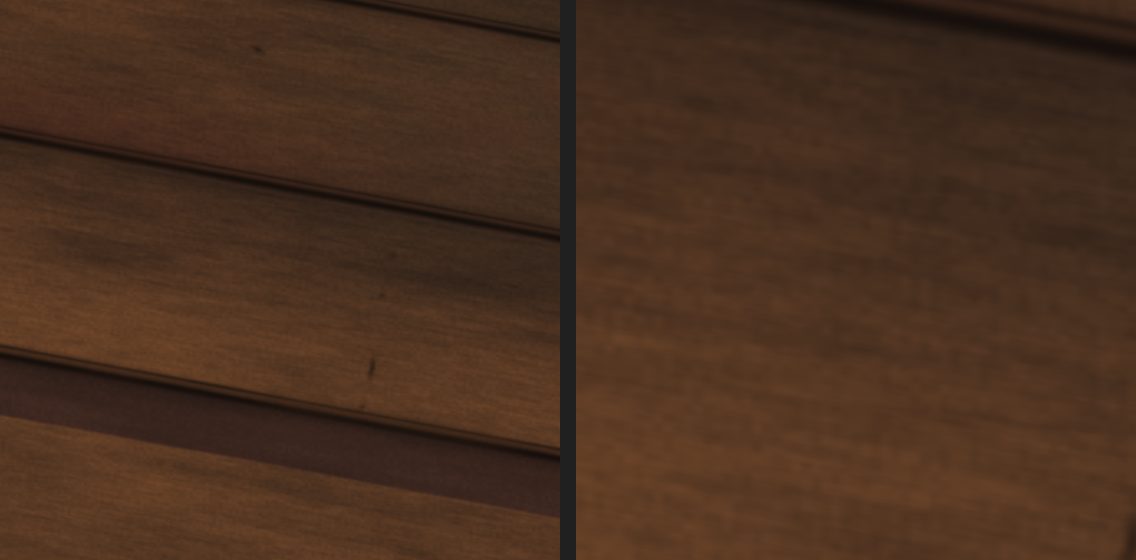
Left: the whole. Right: its middle third, enlarged.
Write a three.js fragment shader that draws this texture.

```glsl
// Dark walnut planks running slightly downhill, with soft grooves and a shadow band
varying vec2 vUv;

float hash(vec2 p) {
  p = fract(p * vec2(0.1031, 0.1137));
  p += dot(p, p.yx + 33.33);
  return fract((p.x + p.y) * p.x * 17.0);
}

float noise(vec2 p) {
  vec2 i = floor(p), f = fract(p);
  f = f * f * (3.0 - 2.0 * f);
  return mix(mix(hash(i), hash(i + vec2(1.0, 0.0)), f.x),
             mix(hash(i + vec2(0.0, 1.0)), hash(i + 1.0), f.x), f.y);
}

float fbm(vec2 p) {
  float sum = 0.0, gain = 0.5;
  for (int i = 0; i < 4; i++) {
    sum += gain * noise(p);
    p = p * 2.03 + 17.3;
    gain *= 0.5;
  }
  return sum / 0.9375;
}

// Soft line of the given half width around zero
float line(float d, float w) {
  return exp(-d * d / (w * w));
}

// Soft elliptical fleck
float fleck(vec2 p, vec2 size) {
  p /= size;
  return exp(-dot(p, p));
}

void main() {
  vec2 p = vec2(vUv.x, 1.0 - vUv.y);

  // Coordinates across and along the boards; boards widen toward the bottom
  float across = p.y - 0.185 * p.x;
  float along = p.x + 0.185 * p.y;
  float board = (sqrt(0.139129 + 0.08 * (across - 0.241)) - 0.373) / 0.04;
  float row = floor(board);
  float t = board - row;
  float joint = floor(board + 0.5);
  float d = (board - joint) * 0.38;

  // Grain: broad clouds, long streaks, short pores and fine speckle
  vec2 g = vec2(along, across + 0.012 * noise(vec2(along * 3.0, across * 5.0)));
  g += vec2(row * 7.31 + 20.0, 5.0);
  float cloud = fbm(g * vec2(3.0, 9.0)) - 0.5;
  float streak = fbm(g * vec2(4.5, 42.0)) - 0.5;
  float pore = fbm(g * vec2(24.0, 150.0)) - 0.5;
  float speckle = noise(p * 170.0 + 40.0) - 0.5;

  // Warmth of each board, from dark brown to honey
  float warmth = 0.27;
  if (row == -1.0) warmth = 0.34 + 0.35 * (1.0 - smoothstep(0.0, 0.22, p.y + 0.3 * p.x));
  if (row == 0.0) warmth = 0.12 + 0.78 * smoothstep(0.12, 0.9, t - 0.12 * p.x + 0.06);
  if (row == 1.0) warmth = 0.76;
  warmth += 0.75 * cloud + 0.5 * streak + 0.22 * pore;
  vec3 wood = mix(vec3(0.225, 0.152, 0.108), vec3(0.395, 0.25, 0.15), clamp(warmth, -0.2, 1.2));

  // Reddish stain at the lower left of the upper board, olive cast at the upper right
  float stain = row == -1.0 ? smoothstep(0.5, 0.95, t) * (1.0 - 0.75 * p.x) : 0.0;
  wood = mix(wood, vec3(0.27, 0.15, 0.11), 0.7 * stain);
  float olive = smoothstep(0.3, 1.0, p.x) * (1.0 - smoothstep(0.3, 0.65, p.y));
  wood = mix(wood, vec3(0.235, 0.178, 0.125), 0.5 * olive);
  wood = mix(wood, vec3(0.30, 0.175, 0.135), 0.3 * smoothstep(0.1, 0.3, cloud));
  wood *= 1.0 + 0.10 * speckle + 0.12 * pore;

  // Shadow band below the lowest groove
  float bandEdge = across - 0.74 - 0.004 * (noise(vec2(along * 7.0, 3.0)) - 0.5);
  float band = smoothstep(0.634, 0.638, across) * (1.0 - smoothstep(-0.004, 0.004, bandEdge));
  wood = mix(wood, vec3(0.208, 0.135, 0.115) * (1.0 + 0.25 * streak + 0.1 * speckle), 0.88 * band);

  // Small dents down the middle board, with one more near the top
  float dents = 0.7 * fleck(p - vec2(0.46, 0.088) - vec2(0.0, 0.35 * (p.x - 0.46)), vec2(0.011, 0.005));
  for (int i = 0; i < 4; i++) {
    float n = float(i);
    float large = 1.0 - min(abs(n - 2.0), 1.0);
    vec2 at = vec2(0.70 - 0.018 * n, 0.457 + 0.07 * n + 0.06 * step(2.0, n));
    vec2 q = p - at;
    q.x += 0.15 * q.y + 0.003 * (noise(p * 90.0) - 0.5);
    dents += (0.4 + 0.3 * large) * fleck(q, mix(vec2(0.006), vec2(0.0055, 0.018), large));
  }
  wood = mix(wood, vec3(0.13, 0.085, 0.06), clamp(dents, 0.0, 0.8));

  // Grooves: wide falloff, rounded lip, thin upper line and dark core
  float wear = 0.75 + 0.5 * noise(vec2(along * 6.0, joint * 9.0 + 30.0));
  wood *= 1.0 - 0.25 * line(d, 0.022);
  wood = mix(wood, vec3(0.25, 0.155, 0.105), 0.45 * line(d + 0.009, 0.004));
  wood = mix(wood, vec3(0.11, 0.07, 0.05), 0.55 * wear * line(d + 0.015, 0.0035));
  wood = mix(wood, vec3(0.075, 0.05, 0.04), clamp(0.85 * wear, 0.0, 0.93) * line(d, 0.0065));
  wood = mix(wood, vec3(0.27, 0.19, 0.145), 0.25 * line(d - 0.012, 0.004) * (1.0 - band));

  gl_FragColor = vec4(wood, 1.0);
}
```
